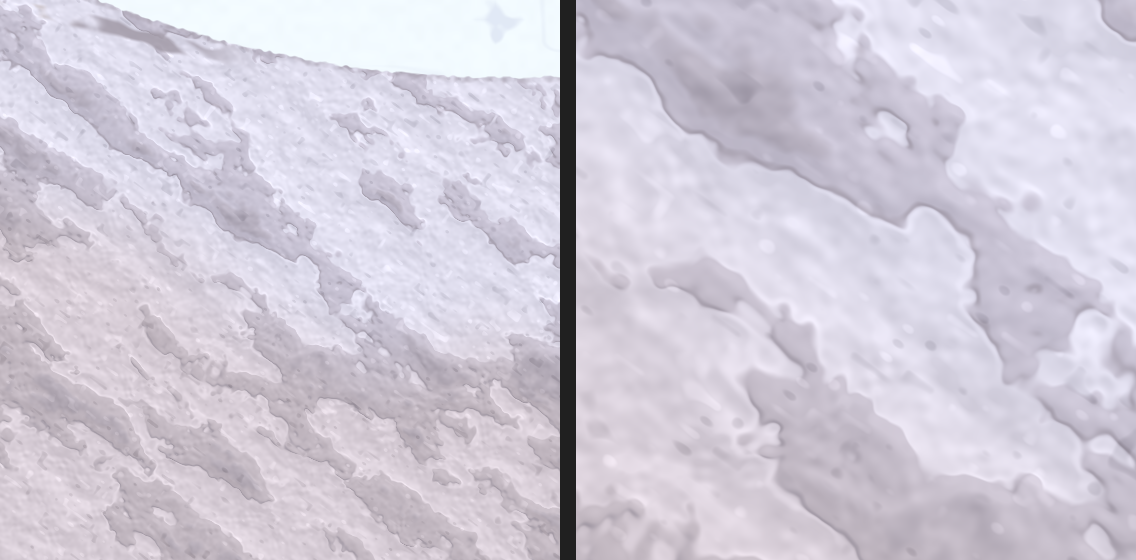
Left, the full canvas; right, a detail of the centre.
Reproduce this texture procedurally as a WebGL 1 fragment shader.

```glsl
precision highp float;
uniform vec2 u_resolution;

#define STREAK_ANGLE 0.64
#define STREAK_SCALE vec2(5.0, 16.0)
#define COOL_COVER 0.572
#define WARM_COVER 0.515
#define EDGE_SOFTNESS 0.018
#define RIM_DEPTH 0.55
#define RELIEF 0.75
#define GRAIN 0.055

const vec3 COOL_GROUND = vec3(0.875, 0.868, 0.932);
const vec3 WARM_GROUND = vec3(0.848, 0.808, 0.845);
const vec3 COOL_PATCH = vec3(0.775, 0.755, 0.822);
const vec3 WARM_PATCH = vec3(0.755, 0.715, 0.750);
const vec3 DEEP = vec3(0.63, 0.60, 0.65);
const vec3 OCHRE = vec3(0.72, 0.67, 0.64);
const vec3 SHEET = vec3(0.950, 0.982, 1.0);
const vec3 SHEET_STAIN = vec3(0.86, 0.89, 0.95);

float hash(vec2 cell) {
  return fract(sin(dot(cell, vec2(127.1, 311.7))) * 43758.5453);
}

float noise(vec2 p) {
  vec2 cell = floor(p);
  vec2 f = fract(p);
  f = f * f * (3.0 - 2.0 * f);
  return mix(mix(hash(cell), hash(cell + vec2(1.0, 0.0)), f.x),
             mix(hash(cell + vec2(0.0, 1.0)), hash(cell + 1.0), f.x), f.y);
}

// Coordinates along and across the streaks
vec2 streakSpace(vec2 p) {
  float c = cos(STREAK_ANGLE);
  float s = sin(STREAK_ANGLE);
  return vec2(c * p.x - s * p.y, s * p.x + c * p.y);
}

// Long streaks whose finer octaves grow rounder and fray the outline
float streakField(vec2 p) {
  vec2 q = streakSpace(p);
  q += 0.016 * (vec2(noise(p * 19.0), noise(p * 19.0 + 41.0)) - 0.5);
  vec2 scale = STREAK_SCALE;
  float weight = 0.5;
  float sum = 0.0;
  for (int i = 0; i < 4; i++) {
    sum += weight * noise(q * scale + float(i) * 17.3);
    scale *= vec2(2.8, 2.0);
    weight *= 0.54;
  }
  return sum / 0.995;
}

// Height of the pale sheet's curved lower border
float sheetBorder(float x) {
  return 0.861 + 0.262 * (x - 0.9) * (x - 0.9);
}

vec3 stone(vec2 p) {
  float depth = 1.0 - p.y;
  float broad = noise(p * 3.2 + 7.0) - 0.5;
  float fine = noise(p * 75.0);
  float warmth = smoothstep(-0.13, 0.13, depth - 0.28 - 0.45 * p.x + 0.2 * broad);

  // Ragged patches
  float field = streakField(p);
  float cover = mix(COOL_COVER, WARM_COVER, warmth) + 0.05 * broad;
  float inside = field - cover;
  float patchMask = smoothstep(-EDGE_SOFTNESS, EDGE_SOFTNESS, inside);
  vec3 ground = mix(COOL_GROUND, WARM_GROUND, warmth);
  vec3 shade = mix(COOL_PATCH, WARM_PATCH, warmth);
  vec3 color = mix(ground, shade, patchMask * (0.82 + 0.3 * fine));

  // Dark rims, pale halos and slanted relief
  float slope = streakField(p + vec2(0.002, 0.004)) - field;
  float rim = smoothstep(-0.005, 0.014, inside) * (1.0 - smoothstep(0.014, 0.05, inside));
  float rimSide = smoothstep(-0.01, 0.04, slope + 0.04 * (noise(p * 33.0) - 0.5));
  color = mix(color, DEEP, RIM_DEPTH * rim * rimSide);
  color = mix(color, DEEP, 0.5 * smoothstep(0.13, 0.22, inside));
  float halo = smoothstep(-0.06, -0.02, inside) * (1.0 - patchMask);
  color += 0.04 * halo * smoothstep(0.35, 0.7, noise(p * 28.0 + 3.0));
  color -= RELIEF * clamp(slope, -0.06, 0.06);

  // Fine grain and scattered flakes
  vec2 q = streakSpace(p);
  color += GRAIN * (0.6 * fine + 0.4 * noise(p * 170.0) - 0.5);
  float flake = noise(q * vec2(62.0, 95.0) + 23.0);
  color -= 0.07 * smoothstep(0.82, 0.95, flake);
  color += 0.05 * smoothstep(0.18, 0.05, flake);

  // Dark seam in the upper left corner
  float seam = abs(depth - 0.01 - 0.22 * p.x + 0.02 * (noise(p * 24.0) - 0.5));
  float seamMask = smoothstep(0.018, 0.008, seam) * smoothstep(0.48, 0.3, p.x);
  seamMask *= smoothstep(0.25, 0.55, noise(q * vec2(18.0, 45.0)));
  color = mix(color, mix(OCHRE, DEEP, smoothstep(0.04, 0.16, p.x)), 0.85 * seamMask);
  return color;
}

vec3 sheet(vec2 p) {
  float crease = abs(noise(p * vec2(9.0, 14.0) + 5.0) - 0.5);
  float creaseMask = smoothstep(0.03, 0.0, crease) * smoothstep(0.6, 0.8, p.x);
  vec2 fromStain = abs(p - vec2(0.885, 0.965));
  float stain = fromStain.x + fromStain.y + 0.035 * (noise(p * 45.0) - 0.5);
  float stainMask = smoothstep(0.045, 0.025, stain);
  vec3 color = SHEET + 0.015 * (noise(p * 60.0) - 0.5);
  return mix(color, SHEET_STAIN, max(0.3 * creaseMask, 0.75 * stainMask));
}

void main() {
  vec2 p = gl_FragCoord.xy / u_resolution;
  float above = p.y - sheetBorder(p.x) + 0.005 * (noise(p * 110.0) - 0.5);
  vec3 color = stone(p);

  // Speckled shadow beneath the sheet
  float shadow = smoothstep(-0.012, -0.003, above) * noise(p * 120.0 + 9.0);
  color = mix(color, DEEP, 0.6 * shadow);
  color = mix(color, sheet(p), smoothstep(-0.002, 0.002, above));
  gl_FragColor = vec4(clamp(color, 0.0, 1.0), 1.0);
}
```
